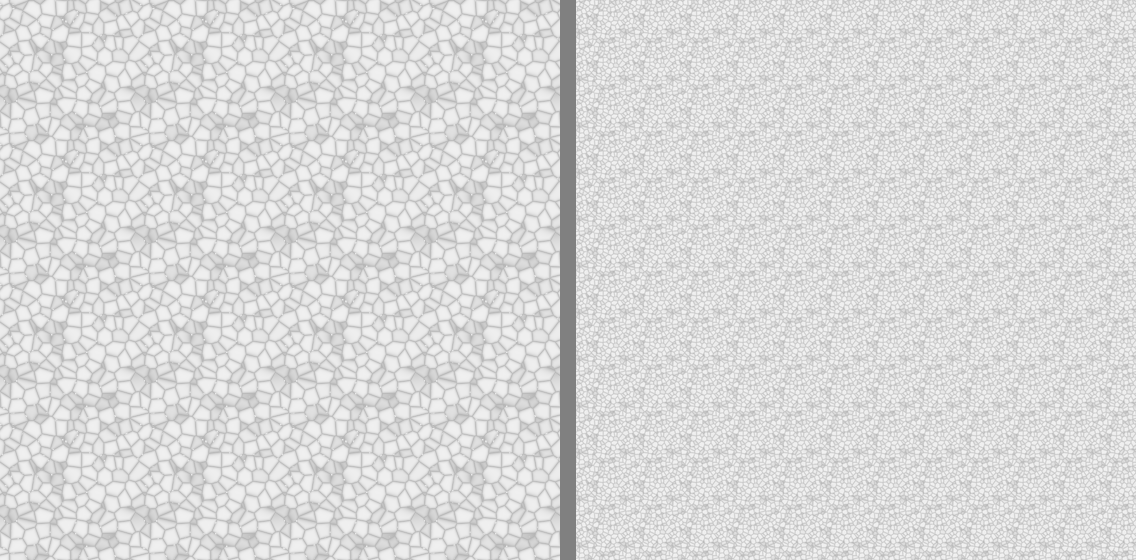
Left, the tile; right, the same tile 3 across and 3 down.
Reproduce this texture procedurally as a Shadertoy shader.

```glsl
// Pale foam of small rounded cells parted by thin grey seams.
// A flat slice through wrapped 3D Voronoi cells: faces that cross the slice
// steeply give crisp seams, slanted ones blur, and far cells look dimmer.

const float TILES = 4.0;            // repeats of the patch across the canvas
const float CELLS = 11.0;           // Voronoi grid cells across one patch
const float SEAM_TONE = 0.70;
const float CORE_TONE = 0.94;
const float SEAM_WIDTH = 0.07;      // falloff from the seam, in grid cells
const float FAR_DIMMING = 0.5;      // contrast lost by cells far off the slice
const vec2 DEPTH_RANGE = vec2(0.1, 0.8);
const float SPECK_GRID = 88.0;      // speck sites across one patch
const float SPECK_SHARE = 0.04;
const float SPECK_GAIN = 0.2;
const int SAMPLES = 2;              // antialiasing samples per axis

float hash(vec2 p) {
    return fract(sin(dot(p, vec2(127.1, 311.7))) * 43758.5453);
}

vec3 hash3(vec3 p) {
    vec3 q = vec3(dot(p, vec3(127.1, 311.7, 74.7)),
                  dot(p, vec3(269.5, 183.3, 246.1)),
                  dot(p, vec3(113.5, 271.9, 124.6)));
    return fract(sin(q) * 43758.5453);
}

// Offset from the sampled position to the seed of a neighbouring grid cell
vec3 seedOffset(vec2 cell, vec2 local, vec3 neighbour) {
    vec3 wrapped = vec3(mod(cell + neighbour.xy, CELLS), neighbour.z + 2.0);
    return neighbour + hash3(wrapped) - vec3(local, 0.5);
}

// x: distance to the nearest cell face, y: depth of the cell seed off the slice
vec2 foamSlice(vec2 p) {
    vec2 cell = floor(p);
    vec2 local = p - cell;

    // Nearest seed
    vec3 nearest = vec3(9.0);
    for (int z = -1; z <= 1; z++)
    for (int y = -1; y <= 1; y++)
    for (int x = -1; x <= 1; x++) {
        vec3 seed = seedOffset(cell, local, vec3(x, y, z));
        if (dot(seed, seed) < dot(nearest, nearest)) nearest = seed;
    }

    // Nearest bisecting plane between that seed and the others
    float face = 9.0;
    for (int z = -1; z <= 1; z++)
    for (int y = -1; y <= 1; y++)
    for (int x = -1; x <= 1; x++) {
        vec3 seed = seedOffset(cell, local, vec3(x, y, z));
        vec3 span = seed - nearest;
        if (dot(span, span) > 1e-5)
            face = min(face, dot(0.5 * (seed + nearest), normalize(span)));
    }
    return vec2(max(face, 0.0), abs(nearest.z));
}

float foamTone(vec2 uv) {
    vec2 patchUv = uv * TILES;
    vec2 slice = foamSlice(patchUv * CELLS);

    // Bright core fading into the seam, weaker in cells off the slice
    float core = 1.0 - exp(-slice.x / SEAM_WIDTH);
    float depth = smoothstep(DEPTH_RANGE.x, DEPTH_RANGE.y, slice.y);
    float tone = mix(SEAM_TONE, CORE_TONE, core * (1.0 - FAR_DIMMING * depth));

    // Sparse pale specks along the seams
    vec2 site = mod(floor(patchUv * SPECK_GRID), SPECK_GRID);
    float speck = step(1.0 - SPECK_SHARE, hash(site + 5.0));
    float onSeam = 1.0 - smoothstep(0.01, 0.05, slice.x);
    return tone + SPECK_GAIN * speck * onSeam;
}

void mainImage(out vec4 fragColor, in vec2 fragCoord) {
    float tone = 0.0;
    for (int j = 0; j < SAMPLES; j++)
    for (int i = 0; i < SAMPLES; i++) {
        vec2 jitter = (vec2(i, j) + 0.5) / float(SAMPLES) - 0.5;
        tone += foamTone((fragCoord + jitter) / iResolution.xy);
    }
    fragColor = vec4(vec3(tone / float(SAMPLES * SAMPLES)), 1.0);
}
```
